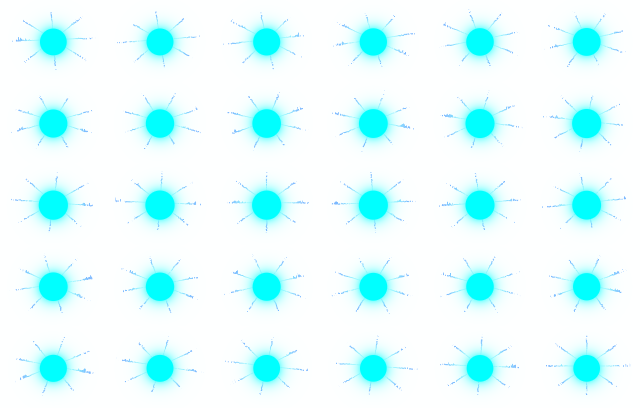
Write a Shadertoy shader that draws this pattern.

```glsl
// A 6 x 5 grid of glowing cyan discs, each with eight thin, frayed rays.
// Each cell is one step of a cycle: rays turn three degrees, the disc swells
// and shrinks. Rays are filtered segments roughened by 1D value noise.

const vec2 GRID = vec2(6.0, 5.0);
const float TAU = 6.2831853;
const int RAYS = 8;

// Lengths are in cell heights.
const vec2 DISC_CENTER = vec2(0.0, -0.014);
const vec2 RAY_CENTER = vec2(0.0, 0.015);
const vec2 RAY_REACH = vec2(0.50, 0.352);
const float DISC_RADIUS = 0.171;
const float DISC_PULSE = 0.008;
const float PULSE_PEAK = 13.0;
const float GLOW_STRENGTH = 0.52;
const float GLOW_FALLOFF = 0.062;
const float RAY_HALF_WIDTH = 0.0055;
const float SPIKE_HEIGHT = 0.045;
const float FRAY_STEPS = 34.0;
const float UPRIGHT_STEP = 14.0;

const vec3 PAPER = vec3(0.995, 1.0, 1.0);
const vec3 CYAN = vec3(0.0, 1.0, 1.0);
const vec3 RAY_INNER = vec3(0.42, 0.94, 1.0);
const vec3 RAY_TIP = vec3(0.45, 0.70, 1.0);

float hash(vec2 p) {
    vec3 q = fract(vec3(p.xyx) * 0.1031);
    q += dot(q, q.yzx + 33.33);
    return fract((q.x + q.y) * q.z);
}

float noise(float x, float seed) {
    float i = floor(x), f = x - i;
    return mix(hash(vec2(i + 7.0, seed)), hash(vec2(i + 8.0, seed)), f * f * (3.0 - 2.0 * f));
}

// Share of a pixel centred at x that lies between lo and hi.
float coverage(float x, float lo, float hi, float px) {
    return clamp((min(x + 0.5 * px, hi) - max(x - 0.5 * px, lo)) / px, 0.0, 1.0);
}

// x: opacity of one ray, y: position along it from hub to tip.
vec2 ray(vec2 p, float angle, float seed, float px) {
    vec2 tip = RAY_REACH * vec2(cos(angle), sin(angle));
    float len = length(tip);
    vec2 dir = tip / len;
    float u = dot(p, dir) / len;
    if (u < 0.0 || u > 1.1) return vec2(0.0);
    float v = (dir.x * p.y - dir.y * p.x) * (dir.x < 0.0 ? -1.0 : 1.0);

    // Fraying grows outward; spikes rise mostly from level rays.
    float x = u * len / RAY_REACH.x * FRAY_STEPS;
    float outer = smoothstep(0.4, 0.85, u);
    v += (noise(x * 0.8, seed + 0.3) - 0.5) * 0.012 * outer;
    float width = RAY_HALF_WIDTH * mix(0.75, 1.3, outer);
    float burst = smoothstep(0.45, 0.8, noise(u * 5.0, seed + 0.5));
    float spike = pow(noise(x, seed), 3.0) * SPIKE_HEIGHT * outer * burst;
    spike *= 0.15 + 0.85 * pow(abs(dir.x), 4.0);
    float line = coverage(v, -width, width + spike, px);

    // Thin out into specks toward the tip.
    float grain = noise(x * 1.3, seed + 0.7);
    float gaps = smoothstep(-0.1, 0.25, grain - smoothstep(0.72, 1.1, u) * 0.85);
    float opacity = mix(0.65, 0.95, outer) * mix(0.75, 1.0, grain);
    return vec2(line * gaps * opacity, u);
}

void mainImage(out vec4 fragColor, in vec2 fragCoord) {
    // Cell coordinates; steps run left to right, then top to bottom.
    vec2 g = fragCoord / iResolution.xy * GRID;
    vec2 cell = mod(floor(g), GRID);
    float cellAspect = iResolution.x * GRID.y / (iResolution.y * GRID.x);
    vec2 p = (fract(g) - 0.5) * vec2(cellAspect, 1.0);
    float px = GRID.y / iResolution.y;
    float index = (GRID.y - 1.0 - cell.y) * GRID.x + cell.x;
    float steps = GRID.x * GRID.y;

    // Glow
    float radius = DISC_RADIUS + DISC_PULSE * cos(TAU * (index - PULSE_PEAK) / steps);
    float d = length(p - DISC_CENTER) - radius;
    vec3 color = mix(PAPER, CYAN, GLOW_STRENGTH * exp(-max(d, 0.0) / GLOW_FALLOFF));

    // Rays
    float turn = TAU * 0.25 * (index - UPRIGHT_STEP) / steps;
    for (int k = 0; k < RAYS; k++) {
        float angle = turn + TAU * float(k) / float(RAYS);
        vec2 r = ray(p - RAY_CENTER, angle, index * 11.0 + float(k) + 1.0, px);
        color = mix(color, mix(RAY_INNER, RAY_TIP, smoothstep(0.45, 0.95, r.y)), r.x);
    }

    // Disc
    color = mix(color, CYAN, clamp(0.5 - d / px, 0.0, 1.0));
    fragColor = vec4(color, 1.0);
}
```
